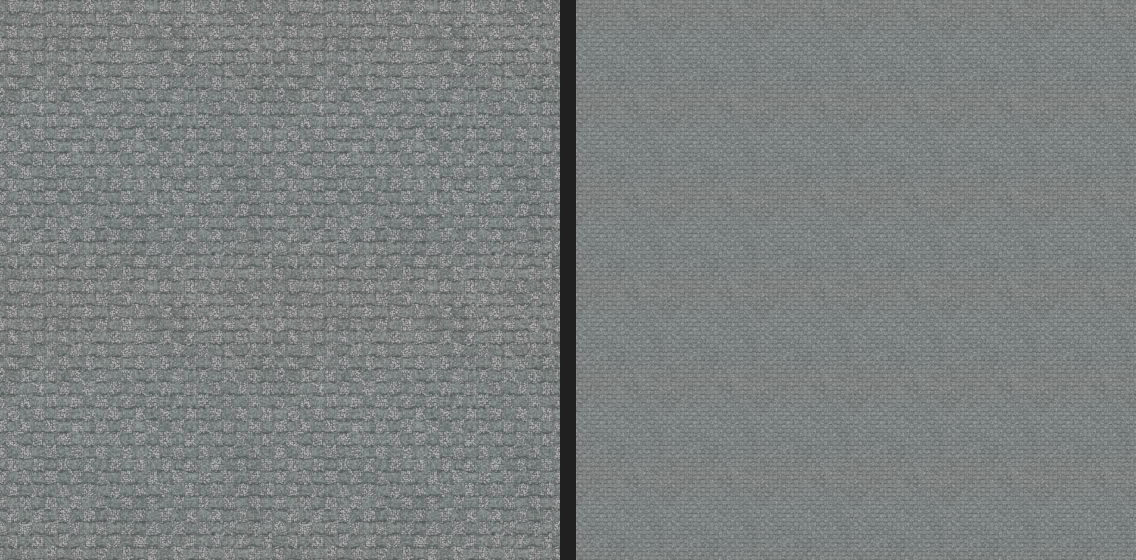
Left, the tile; right, the same tile 3 across and 3 down.
Write a WebGL 2 fragment shader that draws this texture.

```glsl
#version 300 es
precision highp float;

uniform vec2 u_resolution;
out vec4 fragColor;

// Layout: the canvas holds SWATCHES x SWATCHES identical swatches
const float SWATCHES = 2.0;
const vec2 WEAVE = vec2(11.0, 22.0);    // pads and rows per swatch
const float LOOPS = 144.0;              // yarn loops per swatch
const float FIBRES = 190.0;             // fine fibres per swatch
const vec2 PAD_HALF = vec2(0.53, 0.46); // in row heights
const float PAD_CORNER = 0.30;
const float PAD_SOFTNESS = 0.07;
const float SEAM_WIDTH = 0.11;
const float SEAM_DEPTH = 0.62;
const float EDGE_DEPTH = 0.30;
const float WOBBLE = 0.10;
const float RAGGEDNESS = 0.20;
const float TINT_STRENGTH = 0.012;
const float WARM_HEIGHT = 0.82;         // centre of the warm band in a swatch
const float WEAR = 0.04;

const vec3 PAD_DARK = vec3(0.365, 0.390, 0.385);
const vec3 PAD_LIGHT = vec3(0.605, 0.625, 0.620);
const vec3 LOOP_GAP = vec3(0.365, 0.380, 0.380);
const vec3 LOOP_LIGHT = vec3(0.710, 0.705, 0.710);
const vec3 SEAM = vec3(0.270, 0.290, 0.275);
const vec3 PAD_EDGE = vec3(0.350, 0.415, 0.415);

float hash(vec2 p) {
    vec3 q = fract(p.xyx * 0.1031);
    q += dot(q, q.yzx + 33.33);
    return fract((q.x + q.y) * q.z);
}

// Value noise that wraps after a whole number of cells
float noise(vec2 p, vec2 period, float seed) {
    vec2 cell = floor(p);
    vec2 f = fract(p);
    f = f * f * (3.0 - 2.0 * f);
    vec2 a = mod(cell, period) + seed;
    vec2 b = mod(cell + 1.0, period) + seed;
    return mix(mix(hash(a), hash(vec2(b.x, a.y)), f.x),
               mix(hash(vec2(a.x, b.y)), hash(b), f.x), f.y);
}

// Wrapping field of round yarn loops, each with its own brightness
float yarnLoops(vec2 p, float period) {
    vec2 cell = floor(p);
    float nearest = 4.0;
    float tone = 0.0;
    for (int j = -1; j <= 1; j++) {
        for (int i = -1; i <= 1; i++) {
            vec2 c = cell + vec2(i, j);
            vec2 id = mod(c, period);
            vec2 centre = c + 0.15 + 0.7 * vec2(hash(id + 17.0), hash(id + 151.0));
            float d = length(p - centre);
            if (d < nearest) {
                nearest = d;
                tone = hash(id + 307.0);
            }
        }
    }
    return (1.0 - smoothstep(0.15, 0.90, nearest)) * mix(0.35, 1.20, tone);
}

float roundedBox(vec2 p, vec2 halfSize, float corner) {
    vec2 q = abs(p) - halfSize + corner;
    return length(max(q, 0.0)) + min(max(q.x, q.y), 0.0) - corner;
}

void main() {
    vec2 uv = gl_FragCoord.xy / u_resolution * SWATCHES;
    float pixel = SWATCHES * WEAVE.y / u_resolution.y;

    // Hand-made wobble of the weave, in row heights
    vec2 wobblePeriod = vec2(33.0);
    vec2 wobble = vec2(noise(uv * wobblePeriod, wobblePeriod, 11.0),
                       noise(uv * wobblePeriod, wobblePeriod, 73.0)) - 0.5;
    vec2 ragged = vec2(noise(uv * LOOPS, vec2(LOOPS), 31.0),
                       noise(uv * LOOPS, vec2(LOOPS), 97.0)) - 0.5;
    vec2 p = uv * WEAVE.y + WOBBLE * wobble + RAGGEDNESS * ragged;

    // Pads in staggered rows
    float row = floor(p.y);
    float along = p.x * WEAVE.x / WEAVE.y + 0.5 * mod(row, 2.0);
    vec2 id = mod(vec2(floor(along), row), WEAVE);
    vec2 local = vec2((fract(along) - 0.5) * WEAVE.y / WEAVE.x, fract(p.y) - 0.5);
    float padTone = hash(id + 211.0);
    vec2 halfSize = PAD_HALF + vec2(0.14 * (hash(id + 59.0) - 0.5), 0.0);
    float d = roundedBox(local, halfSize, PAD_CORNER);
    float soft = max(PAD_SOFTNESS, pixel);
    float pad = 1.0 - smoothstep(-soft, soft, d);

    // Yarn surfaces
    float loops = yarnLoops(uv * LOOPS, LOOPS);
    float fibre = noise(uv * FIBRES, vec2(FIBRES), 5.0);
    float groundLight = loops * 0.85 + 0.25 * (fibre - 0.3);
    vec3 ground = mix(LOOP_GAP, LOOP_LIGHT, clamp(groundLight, 0.0, 1.0));
    float padLight = 0.70 * fibre + 0.35 * loops + 0.16 * (padTone - 0.5) + 0.12 * local.y;
    vec3 colour = mix(ground, mix(PAD_DARK, PAD_LIGHT, clamp(padLight, 0.0, 1.0)), pad);

    // Cool rim around pads and broken dark seams between rows
    float rim = 1.0 - smoothstep(0.0, 0.10 + pixel, abs(d));
    colour = mix(colour, PAD_EDGE, EDGE_DEPTH * rim);
    float seamDistance = 0.5 - abs(local.y);
    float seam = 1.0 - smoothstep(SEAM_WIDTH * 0.3, SEAM_WIDTH + pixel, seamDistance);
    float underPad = 1.0 - smoothstep(0.35, 0.70, abs(local.x));
    float broken = smoothstep(0.15, 0.65, noise(uv * 88.0, vec2(88.0), 41.0));
    colour = mix(colour, SEAM, SEAM_DEPTH * seam * broken * mix(0.35, 1.0, underPad));

    // Broad drift between warm and cool dye, and uneven wear
    float drift = noise(uv * 3.0, vec2(3.0), 83.0) - 0.5;
    drift += 0.5 * cos(6.28319 * (uv.y - WARM_HEIGHT));
    colour += TINT_STRENGTH * drift * vec3(1.0, -0.1, -0.3);
    colour *= 1.0 + WEAR * (noise(uv * 8.0, vec2(8.0), 19.0) - 0.5);
    fragColor = vec4(colour, 1.0);
}
```
